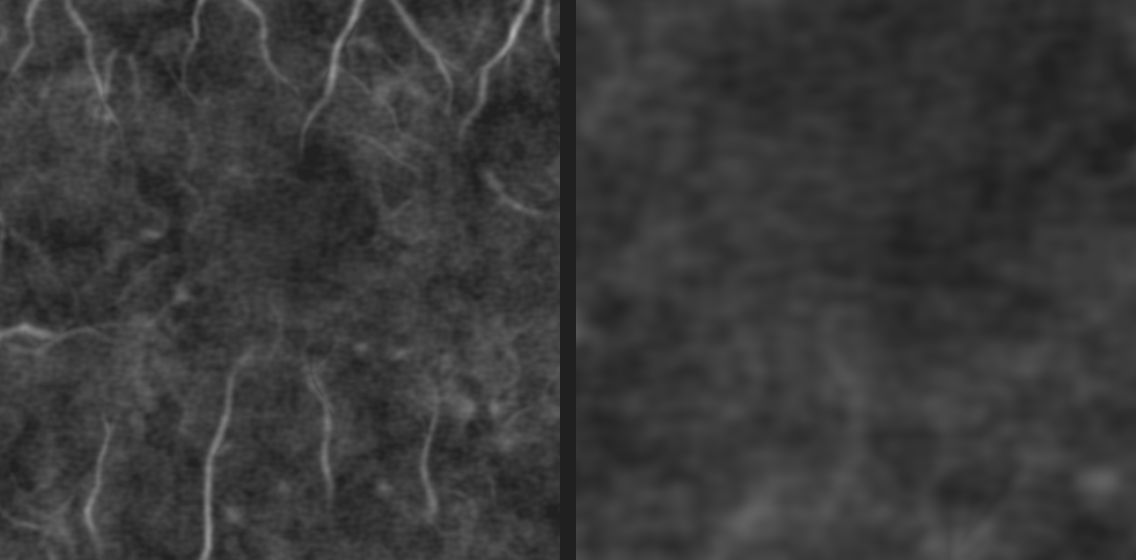
Left: the whole. Right: its middle third, enlarged.
Write a WebGL 2 fragment shader that draws this texture.

```glsl
#version 300 es
precision highp float;
uniform vec2 u_resolution;
out vec4 fragColor;

const float PI = 3.14159265;
const float BASE_GREY = 0.216;
const float CLOUD_CONTRAST = 0.112;
const float CLOUD_SCALE = 4.5;
const float STREAK_CONTRAST = 0.04;
const float CAPILLARY_GLOW = 0.07;
const float BLOTCH_GLOW = 0.13;
const float VESSEL_WIDTH = 0.0105;
const float VESSEL_GLOW = 0.38;
const float BEND = 0.024;
const float SPOT_RADIUS = 0.014;
const vec2 HOLLOW_CENTER = vec2(0.5, 0.56);
const float HOLLOW_RADIUS = 0.13;
const int VESSEL_STEPS = 6;
const int TOP_VESSELS = 8;
const int RISING_VESSELS = 4;
const int FRAGMENTS = 14;
const int SPOTS = 9;

// Integer hash of a lattice cell to two values in 0..1
vec2 hash2(int x, int y) {
    uvec2 v = uvec2(x, y) * 1664525u + 1013904223u;
    for (int i = 0; i < 2; i++) {
        v.x += v.y * 1664525u;
        v.y += v.x * 1664525u;
        v ^= v >> 16u;
    }
    return vec2(v & 65535u) / 65535.0;
}

float cornerSlope(ivec2 cell, ivec2 corner, vec2 f) {
    float a = 2.0 * PI * hash2(cell.x + corner.x, cell.y + corner.y).x;
    return dot(vec2(cos(a), sin(a)), f - vec2(corner));
}

float gradientNoise(vec2 p) {
    ivec2 i = ivec2(floor(p));
    vec2 f = fract(p);
    vec2 w = f * f * f * (f * (f * 6.0 - 15.0) + 10.0);
    float low = mix(cornerSlope(i, ivec2(0), f), cornerSlope(i, ivec2(1, 0), f), w.x);
    float high = mix(cornerSlope(i, ivec2(0, 1), f), cornerSlope(i, ivec2(1), f), w.x);
    return mix(low, high, w.y);
}

float clouds(vec2 p) {
    float sum = 0.0, weight = 1.0;
    for (int i = 0; i < 5; i++) {
        sum += weight * gradientNoise(p);
        p = p * 2.03 + 17.3;
        weight *= 0.8;
    }
    return sum;
}

// x: distance to the segment, y: position along it
vec2 segment(vec2 p, vec2 a, vec2 b) {
    vec2 ab = b - a;
    float h = clamp(dot(p - a, ab) / dot(ab, ab), 0.0, 1.0);
    return vec2(length(p - a - h * ab), h);
}

float softLine(float d, float width) { return exp(-d * d / (width * width)); }

vec2 heading(float angle) { return vec2(sin(angle), -cos(angle)); }

// Tapering, wandering path with faint side twigs
float vessel(vec2 p, vec2 a, float angle, float len, float curl, float width, int seed) {
    if (distance(p, a) > len + 0.12) return 0.0;
    float glow = 0.0, steps = float(VESSEL_STEPS);
    for (int j = 0; j < VESSEL_STEPS; j++) {
        vec2 rnd = hash2(seed, j + 50);
        float turn = angle + curl * float(j) / steps + (rnd.x - 0.5) * 0.85;
        vec2 b = a + len / steps * heading(turn);
        vec2 s = segment(p, a, b);
        float t = (float(j) + s.y) / steps;
        float fade = smoothstep(-0.04, 0.12, t) * (1.0 - t * t);
        glow = max(glow, fade * softLine(s.x, width * (1.0 - 0.35 * t)));
        if (j > 1 && rnd.y > 0.5) {
            vec2 twig = segment(p, a, a + 0.09 * heading(turn + (rnd.y > 0.75 ? 0.7 : -0.7)));
            glow = max(glow, 0.35 * (1.0 - twig.y) * softLine(twig.x, width * 0.75));
        }
        a = b;
    }
    return glow;
}

float vesselTree(vec2 p) {
    // Arch at the left edge
    float glow = 0.6 * vessel(p, vec2(-0.03, 0.36), PI * 0.75, 0.3, -2.0, VESSEL_WIDTH, 43);
    // Forks falling from the top edge
    for (int i = 0; i < TOP_VESSELS; i++) {
        float side = i % 2 == 0 ? -1.0 : 1.0;
        vec2 rnd = hash2(i, 11);
        vec2 start = vec2(0.1 + 0.285 * float(i / 2) + 0.006 * side, 1.04);
        float strength = side < 0.0 ? 0.55 + 0.4 * rnd.y : 0.42 + 0.15 * rnd.y;
        glow = max(glow, strength * vessel(p, start, side * (0.3 + 0.3 * rnd.x),
            0.24 + 0.16 * rnd.y, -0.2 * side, VESSEL_WIDTH * (0.55 + 0.5 * strength), i));
    }
    // Vessels rising in the lower half
    for (int i = 0; i < RISING_VESSELS; i++) {
        vec2 rnd = hash2(i, 23);
        bool strong = i == 1;
        vec2 start = vec2(0.15 + 0.19 * float(i) + 0.07 * rnd.x, strong ? -0.04 : 0.17 * rnd.y);
        glow = max(glow, (strong ? 0.85 : 0.5) * vessel(p, start, PI + 0.7 * (rnd.x - 0.5),
            strong ? 0.47 : 0.28, 0.5 * (rnd.y - 0.5), VESSEL_WIDTH * (strong ? 1.0 : 0.85), i + 20));
    }
    // Faint curved fragments, sparse in the hollow
    for (int i = 0; i < FRAGMENTS; i++) {
        vec2 start = hash2(i, 37), rnd = hash2(i, 41);
        float away = smoothstep(0.1, 0.25, distance(start, HOLLOW_CENTER));
        glow = max(glow, away * (0.22 + 0.18 * rnd.y) * vessel(p, start, 2.0 * PI * rnd.x,
            0.12 + 0.1 * rnd.y, 2.4 * (rnd.y - 0.5), VESSEL_WIDTH * 0.85, i + 60));
    }
    return glow;
}

void main() {
    vec2 p = gl_FragCoord.xy / min(u_resolution.x, u_resolution.y);
    vec2 warp = vec2(gradientNoise(p * 9.0 + 3.7), gradientNoise(p * 9.0 + 41.2));
    float hollow = softLine(distance(p, HOLLOW_CENTER), HOLLOW_RADIUS);
    // Mottled tissue with fine horizontal streaks
    float grey = BASE_GREY + CLOUD_CONTRAST * (1.0 - 0.4 * hollow) * clouds(p * CLOUD_SCALE + 5.0);
    grey += STREAK_CONTRAST * gradientNoise(p * vec2(48.0, 95.0)) - 0.015 * hollow;
    // Patchy capillary ridges and pale blotches
    float ridge = 1.0 - smoothstep(0.0, 0.18, abs(gradientNoise((p + 0.03 * warp) * 12.0 + 9.0)));
    float patches = smoothstep(-0.15, 0.4, gradientNoise(p * 5.0 + 28.0)) * (1.0 - hollow);
    float blotch = smoothstep(0.08, 0.6, gradientNoise((p + 0.02 * warp) * 17.0 + 61.0));
    grey += (CAPILLARY_GLOW * ridge + BLOTCH_GLOW * blotch) * patches;
    // Vessels with uneven brightness, then spots
    float flow = 1.0 + 0.5 * gradientNoise(p * 28.0 + 13.0);
    grey += VESSEL_GLOW * flow * vesselTree(p + BEND * warp);
    for (int i = 0; i < SPOTS; i++) {
        float strength = 0.06 + 0.2 * pow(hash2(i, 73).x, 2.0);
        grey += strength * softLine(distance(p + 0.015 * warp, hash2(i, 71)), SPOT_RADIUS);
    }
    fragColor = vec4(vec3(clamp(grey, 0.13, 0.68)), 1.0);
}
```
